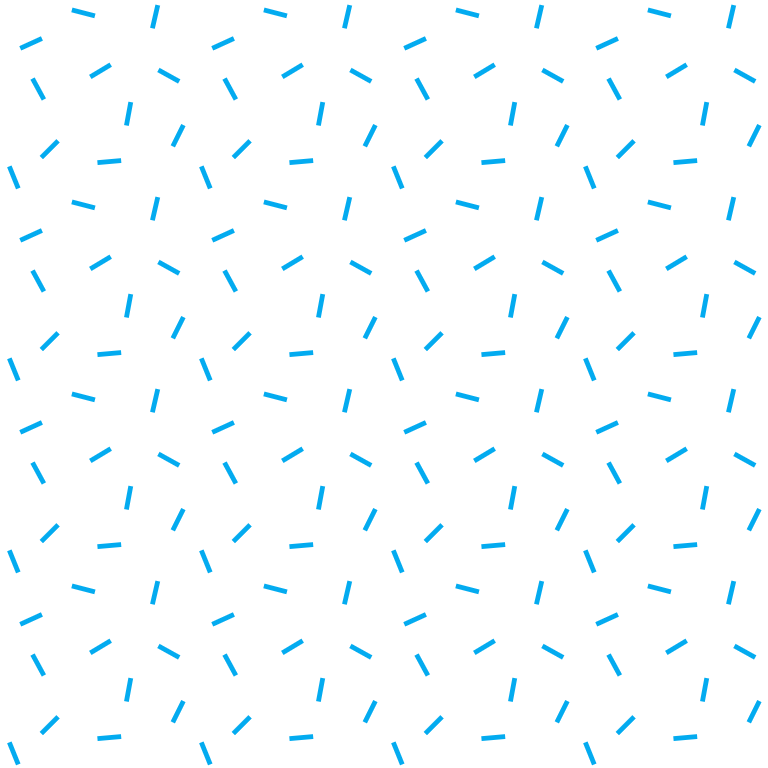
Write a Shadertoy shader that draws this pattern.

```glsl
// Scattered sky-blue confetti sticks on white, in a square tile repeated 4 by 4.
// Each stick is a rotated box whose offset wraps around the tile,
// so sticks cross tile and canvas borders without a seam.

#define REPEATS 4.0
#define TILE 192.0
#define STICK_LENGTH 23.8
#define STICK_WIDTH 4.8
#define PAPER vec3(1.0)
#define INK vec3(0.01, 0.672, 0.94)

// Sticks within one tile: centre x, centre y (tile units), angle (degrees)
const int STICK_COUNT = 11;
const vec3 STICKS[STICK_COUNT] = vec3[STICK_COUNT](
    vec3(83.4, 179.1, -14.5),
    vec3(155.1, 175.3, 77.0),
    vec3(31.1, 148.6, 24.5),
    vec3(100.5, 121.2, 31.0),
    vec3(168.8, 116.3, -29.0),
    vec3(38.2, 103.0, -61.5),
    vec3(128.6, 78.2, 79.5),
    vec3(178.1, 56.3, 63.5),
    vec3(49.7, 42.8, 45.0),
    vec3(109.3, 30.4, 5.0),
    vec3(13.8, 14.6, -68.0)
);

// Shortest offset on the repeating tile
vec2 wrapOffset(vec2 offset) {
    return offset - TILE * floor(offset / TILE + 0.5);
}

// Antialiased coverage of a square-ended stick
float stickCoverage(vec2 p, vec3 stick, float pixel) {
    vec2 offset = wrapOffset(p - stick.xy);
    float angle = radians(stick.z);
    vec2 along = vec2(cos(angle), sin(angle));
    vec2 local = vec2(dot(offset, along), dot(offset, vec2(-along.y, along.x)));
    vec2 outside = abs(local) - 0.5 * vec2(STICK_LENGTH, STICK_WIDTH);
    vec2 cover = clamp(0.5 - outside / pixel, 0.0, 1.0);
    return cover.x * cover.y;
}

void mainImage(out vec4 fragColor, in vec2 fragCoord) {
    // Whole number of tiles across the canvas
    vec2 p = fragCoord / iResolution.xy * REPEATS * TILE;
    float pixel = REPEATS * TILE / min(iResolution.x, iResolution.y);

    float ink = 0.0;
    for (int i = 0; i < STICK_COUNT; i++) {
        ink = max(ink, stickCoverage(p, STICKS[i], pixel));
    }
    fragColor = vec4(mix(PAPER, INK, ink), 1.0);
}
```
